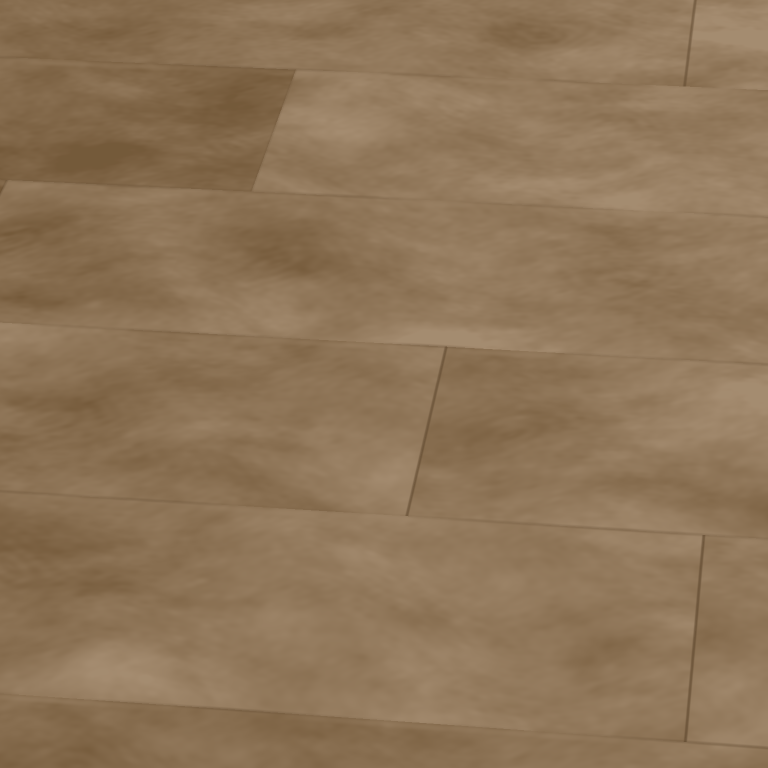
Write a Shadertoy shader that draws this texture.

```glsl
// Worn oak floor planks seen at a slight angle: six staggered rows in perspective.
// A projection gives floor coordinates; cellular blobs stretched along the boards
// make the grain, layered sines the fine figure, and thin lines the joints.

const vec3 DARK_OAK  = vec3(0.505, 0.402, 0.282);
const vec3 LIGHT_OAK = vec3(0.612, 0.514, 0.402);
const vec3 GAP       = vec3(0.370, 0.280, 0.180);
const vec2 VANISHING = vec2(1.159, 3.029);
const float ROW_STEP = 0.0334;

// Per row from the top: joint position, tone left of it, tone right of it, joint depth
const vec4 ROWS[6] = vec4[6](
    vec4(-0.125, 0.40, 0.78, 0.55), vec4(-0.365, 0.14, 0.68, 0.15),
    vec4(-0.508, 0.15, 0.50, 0.35), vec4(-0.233, 0.54, 0.54, 0.60),
    vec4(-0.089, 0.55, 0.58, 0.65), vec4(-0.450, 0.25, 0.25, 0.40));

vec3 hash3(vec2 p) {
    vec3 q = fract(vec3(p.xyx) * vec3(0.1031, 0.1030, 0.0973));
    q += dot(q, q.yxz + 33.33);
    return fract((q.xxy + q.yzz) * q.zyx);
}

// Cellular noise: soft light and dark blobs around one random point per cell
float blobs(vec2 p) {
    vec2 cell = floor(p);
    float sum = 0.0;
    for (int y = -1; y <= 1; y++)
    for (int x = -1; x <= 1; x++) {
        vec2 c = cell + vec2(x, y);
        vec3 h = hash3(c);
        vec2 toPoint = p - c - h.xy;
        float w = max(0.0, 1.0 - dot(toPoint, toPoint));
        sum += (2.0 * h.z - 1.0) * w * w * w;
    }
    return sum;
}

// Long streaks in several octaves, bent by slow waves
float grain(vec2 p) {
    p.y += 0.07 * sin(p.x * 19.0 + 2.0 * p.y) + 0.03 * sin(p.x * 47.0 - 5.0 * p.y);
    vec2 scale = vec2(11.0, 3.0);
    float amp = 0.42, sum = 0.0;
    for (int i = 0; i < 5; i++) {
        sum += amp * blobs(p * scale + 7.3 * float(i));
        scale *= vec2(2.0, 1.9);
        amp *= 0.68;
    }
    return sum;
}

// Scattered smudged knots with faint wavy rings, at most one per cell
float knots(vec2 p) {
    vec2 q = p * vec2(6.5, 1.0);
    vec2 cell = floor(q);
    vec3 h = hash3(cell + 61.0);
    vec2 offset = (q - cell - mix(vec2(0.35), vec2(0.65), h.xy)) * vec2(4.0, 6.5);
    offset.y += 0.5 * sin(offset.x * 2.3 + 6.0 * h.x);
    float r = length(offset);
    return step(0.45, h.z) * exp(-r * r) * (0.8 + 0.2 * sin(r * 17.0 + 3.0 * offset.x));
}

// Thin slanted flecks crossing the grain
float flecks(vec2 p) {
    float wave = sin(p.x * 620.0 + p.y * 31.0 + 3.0 * sin(p.y * 17.0));
    return wave * sin(p.x * 143.0 - p.y * 23.0) * sin(p.y * 41.0 + p.x * 67.0);
}

float stroke(float dist, float halfWidth, float blur) {
    return 1.0 - smoothstep(halfWidth - blur, halfWidth + blur, abs(dist));
}

vec3 floorColor(vec2 uv) {
    // Project the canvas to the floor: x along the boards, y counting rows downward
    float along = (uv.x - VANISHING.x) / (VANISHING.y - uv.y);
    float down = 1.0 - uv.y;
    float level = down - (0.04 + 0.033 * down) * (uv.x - 0.52);
    float depth = level + VANISHING.y - 1.0;
    float row = 3.0 + (0.4037 - 1.0 / depth) / ROW_STEP;
    float id = clamp(floor(row), 0.0, 5.0);
    vec4 board = ROWS[int(id)];
    float side = step(board.x, along);

    // Wood tone of this board
    vec2 p = vec2(along, row) + vec2(3.7, 11.0) * id + vec2(5.3, 29.0) * side;
    float tone = mix(board.y, board.z, side) + 0.38 * (uv.x - 0.5);
    tone += grain(p) - 0.40 * knots(p) + 0.05 * flecks(p) + 0.05;
    vec3 color = mix(DARK_OAK, LIGHT_OAK, clamp(tone, -0.45, 1.3));

    // Joints between board ends, then faint worn seams between rows
    float jointDist = (along - board.x) * (VANISHING.y - uv.y);
    color = mix(color, GAP, board.w * stroke(jointDist, 0.0018, 0.0013));
    float seamDist = (row - floor(row + 0.5)) * ROW_STEP * depth * depth;
    float wear = blobs(vec2(along * 23.0, floor(row + 0.5) * 5.0));
    color = mix(color, GAP, clamp(0.14 + 0.25 * wear, 0.0, 0.4) * stroke(seamDist, 0.0018, 0.0015));
    float glint = clamp(0.15 - 0.4 * wear, 0.0, 0.4);
    return mix(color, LIGHT_OAK, glint * stroke(seamDist - 0.005, 0.003, 0.003));
}

void mainImage(out vec4 fragColor, in vec2 fragCoord) {
    // Average four samples per pixel to smooth the board edges
    vec3 sum = vec3(0.0);
    for (int i = 0; i < 4; i++) {
        vec2 jitter = vec2(i & 1, i >> 1) * 0.5 - 0.25;
        sum += floorColor((fragCoord + jitter) / iResolution.xy);
    }
    fragColor = vec4(sum * 0.25, 1.0);
}
```
